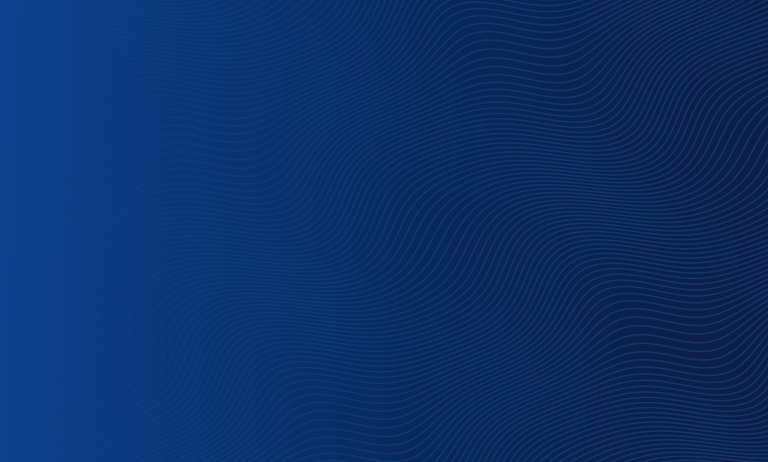
This background is drawn by a Shadertoy shader. Its source:

```glsl
const float TAU = 6.2831853;
const vec3 LEFT_BLUE = vec3(0.050, 0.252, 0.555);
const vec3 MIDDLE_BLUE = vec3(0.038, 0.160, 0.372);
const vec3 RIGHT_NAVY = vec3(0.050, 0.115, 0.275);
const vec3 LINE_BLUE = vec3(0.052, 0.258, 0.490);

// Plane wave: frequency is in cycles per canvas height
float wave(vec2 p, vec2 frequency, float offset, float amplitude) {
    return amplitude * sin(TAU * (dot(p, frequency) + offset));
}

// Height of the rippling sheet whose contours become the lines
float contourHeight(vec2 p) {
    float lift = 0.42 * p.x;
    // Broad swell and its sharpening harmonic
    lift += wave(p, vec2(1.274, 0.668), -0.53, 0.050);
    lift += wave(p, vec2(2.548, 1.336), -0.06, -0.012);
    // Crossing waves that gather the bends into patches
    lift += wave(p, vec2(0.856, 2.090), 0.19, 0.036);
    lift += wave(p, vec2(1.692, -0.752), -0.24, -0.017);
    return p.y - lift;
}

// Three-stop gradient across the canvas
vec3 backdrop(float x) {
    vec3 leftHalf = mix(LEFT_BLUE, MIDDLE_BLUE, clamp(x / 0.54, 0.0, 1.0));
    return mix(leftHalf, RIGHT_NAVY, smoothstep(0.42, 1.0, x));
}

// Coverage of evenly numbered contours with constant thickness
float contourLines(float height, float count, float halfWidth, float pixel) {
    float phase = height * count;
    float slope = length(vec2(dFdx(phase), dFdy(phase))) / pixel;
    float distanceToLine = abs(fract(phase) - 0.5) / max(slope, 0.001);
    return clamp((halfWidth - distanceToLine) / pixel + 0.5, 0.0, 1.0);
}

void mainImage(out vec4 fragColor, in vec2 fragCoord) {
    vec2 uv = fragCoord / iResolution.xy;
    vec2 p = fragCoord / iResolution.y;

    vec3 color = backdrop(uv.x + 0.02 * (0.5 - uv.y));

    // Lines grow clearer toward the dark side
    float lines = contourLines(contourHeight(p), 72.0, 0.0016, 1.0 / iResolution.y);
    float strength = mix(0.60, 0.76, smoothstep(0.1, 0.9, uv.x));
    color = mix(color, LINE_BLUE, lines * strength);

    fragColor = vec4(color, 1.0);
}
```
